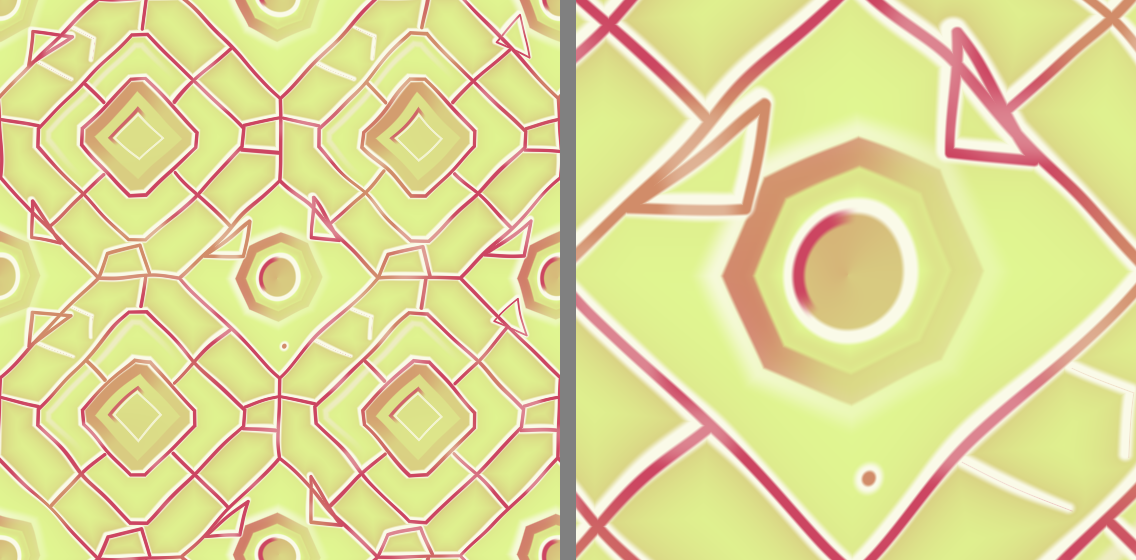
Left, the full canvas; right, a detail of the centre.
Give the GLSL for this pattern, as a three.js fragment shader.

```glsl
// Lime relief tiling: nested clipped diamonds, eight-sided rosettes, white ridges with crimson grooves.
varying vec2 vUv;

float hash(vec2 p) {
  vec3 q = fract(p.xyx * 0.1031);
  q += dot(q, q.yzx + 33.33);
  return fract((q.x + q.y) * q.z);
}

// Value noise that wraps after n cells across the canvas
float noise(vec2 uv, float n) {
  vec2 i = floor(uv * n), f = fract(uv * n);
  f = f * f * (3.0 - 2.0 * f);
  vec2 a = mod(i, n), b = mod(i + 1.0, n);
  return mix(mix(hash(a), hash(vec2(b.x, a.y)), f.x),
             mix(hash(vec2(a.x, b.y)), hash(b), f.x), f.y);
}

float segment(vec2 p, vec2 a, vec2 b) {
  vec2 v = b - a;
  return length(p - a - v * clamp(dot(p - a, v) / dot(v, v), 0.0, 1.0));
}

float triangle(vec2 p, vec2 a, vec2 b, vec2 c) {
  return min(segment(p, a, b), min(segment(p, b, c), segment(p, c, a)));
}

float clippedDiamond(vec2 p, float radius, float clip) {
  p = abs(p);
  return max((p.x + p.y - radius) * 0.7071, max(p.x, p.y) - clip);
}

// Radius measure whose level sets are octagons with a corner on each axis
float octagon(vec2 p) {
  return length(p) * cos(mod(atan(p.y, p.x + 1e-5), 0.7854) - 0.3927);
}

// Distance to the nearest ridge; diamonds sit at whole g, rosettes at halves
float ridges(vec2 g) {
  vec2 p = fract(g + 0.5) - 0.5, r = fract(g) - 0.5, id = mod(floor(g), 2.0);
  float d = abs(clippedDiamond(p, 0.645, 0.5));
  d = min(d, abs(clippedDiamond(p, 0.4, 0.37)));
  d = min(d, abs(clippedDiamond(p, 0.23, 0.203)));

  // Spokes between the frames
  float reach = p.x < 0.0 && p.y > 0.0 ? 0.2 : 0.32;
  d = min(d, segment(abs(p), vec2(0.125), vec2(reach)));
  d = min(d, segment(p, vec2(0.01, 0.39), vec2(0.025, 0.5)));
  d = min(d, segment(vec2(abs(p.x), p.y), vec2(0.37, 0.04), vec2(0.5, 0.068)));
  d = min(d, segment(p, vec2(0.37, -0.04), vec2(0.5, -0.05)));
  d = min(d, segment(p, vec2(0.01, -0.39), vec2(0.04, -0.5)));
  d = min(d, segment(p, vec2(0.01, -0.39), vec2(-0.11, -0.42)));
  d = min(d, segment(p, vec2(-0.11, -0.42), vec2(-0.145, -0.5)));

  // Hairline cracks
  float crack = segment(p, vec2(-0.235, 0.39), vec2(-0.16, 0.354));
  crack = min(crack, segment(p, vec2(-0.16, 0.354), vec2(-0.17, 0.276)));
  crack = min(crack, segment(p, vec2(-0.365, 0.265), vec2(-0.24, 0.21)));
  d = min(d, crack + 0.007);

  // Leaf chips: lower pair on the edge column, upper pair except at the corners
  if (id.x > 0.5) {
    d = min(d, triangle(r, vec2(0.117, -0.127), vec2(0.104, -0.245), vec2(0.26, -0.14)));
    d = min(d, triangle(r, vec2(-0.23, -0.155), vec2(-0.15, -0.07), vec2(-0.11, -0.21)) + 0.003);
  }
  if (id.x * id.y < 0.5) {
    d = min(d, triangle(r, vec2(-0.27, 0.08), vec2(-0.11, 0.2), vec2(-0.135, 0.08)));
    d = min(d, triangle(r, vec2(0.115, 0.28), vec2(0.12, 0.135), vec2(0.22, 0.125)));
  }
  return d;
}

void main() {
  // Two repeats each way, slightly bent by hand-cut wobble
  vec2 wobble = vec2(noise(vUv, 14.0), noise(vUv + 0.37, 14.0)) - 0.5;
  vec2 g = vUv * 2.0 - vec2(0.495, 0.513) + wobble * 0.022;
  vec2 p = fract(g + 0.5) - 0.5, r = fract(g) - 0.5, id = mod(floor(g), 2.0);
  float wear = noise(vUv, 9.0), grain = noise(vUv, 22.0);
  float d = ridges(g), groove = ridges(g + vec2(-0.004, 0.004));

  vec3 lime = vec3(0.88, 0.97, 0.57), cream = vec3(0.98, 0.98, 0.91);
  vec3 tan_ = vec3(0.84, 0.76, 0.49), brown = vec3(0.82, 0.55, 0.41);
  vec3 crimson = vec3(0.8, 0.27, 0.38);

  // Panels, shaded towards their borders
  float middle = clippedDiamond(p, 0.4, 0.37);
  float outer = clippedDiamond(p, 0.645, 0.5);
  float depth = outer > 0.0 ? 0.35 : middle > 0.0 ? 0.95 : 0.5;
  vec3 col = mix(lime, tan_, depth * exp(-d / 0.045) * (0.6 + 0.6 * wear));

  // Pale step inside the upper left of the middle frame
  float lit = dot(normalize(p + 1e-5), vec2(-0.7071, 0.7071)) * 0.5 + 0.5;
  float stepLine = smoothstep(0.016, 0.003, abs(middle + 0.042));
  col = mix(col, mix(tan_, cream, 0.75), stepLine * smoothstep(0.55, 0.95, lit) * 0.8);

  // Sunken centre of each diamond
  float l = abs(p.x) + abs(p.y);
  float pit = smoothstep(0.004, -0.004, clippedDiamond(p, 0.23, 0.203));
  col = mix(col, mix(lime, tan_, 0.3 + 0.25 * wear), pit);
  float bevel = smoothstep(0.15, 0.158, l) * pit;
  col = mix(col, brown, bevel * (0.2 + 0.6 * smoothstep(0.45, 0.95, lit)));
  col = mix(col, cream, smoothstep(0.008, 0.003, abs(l - 0.083)) * 0.75);
  col = mix(col, crimson, smoothstep(0.011, 0.005, abs(l - 0.099)) * smoothstep(0.7, 0.9, lit) * 0.8);

  // Rosette: halo, bevelled ring, round boss
  float o = octagon(r), b = length(r);
  float left = dot(normalize(r + 1e-5), vec2(-0.92, 0.38)) * 0.5 + 0.5;
  col = mix(col, cream, smoothstep(0.03, 0.0, abs(o - 0.152)) * (0.25 + 0.6 * left));
  vec3 rim = mix(tan_, mix(brown, crimson, 0.5 * wear), smoothstep(0.3, 0.85, left));
  float ring = smoothstep(0.148, 0.142, o) * smoothstep(0.106, 0.113, o);
  col = mix(col, rim, ring * (0.4 + 0.55 * left));
  col = mix(col, tan_, smoothstep(0.025, 0.0, abs(o - 0.098)) * 0.35);
  col = mix(col, mix(tan_, brown, 0.5 * left), smoothstep(0.075, 0.068, b) * (0.55 + 0.4 * grain));
  col = mix(col, cream, smoothstep(0.012, 0.005, abs(b - 0.073)));
  col = mix(col, crimson, smoothstep(0.011, 0.004, abs(b - 0.062)) * smoothstep(0.65, 0.9, left));

  // Lone pock below the central rosette
  float pock = length(r - vec2(0.02, -0.245)) + max(id.x, id.y);
  col = mix(col, cream, smoothstep(0.022, 0.012, pock));
  col = mix(col, brown, smoothstep(0.011, 0.006, pock));

  // White ridges with worn red grooves
  col = mix(col, cream, smoothstep(0.019, 0.01, d + 0.004 * (grain - 0.5)));
  vec3 ink = mix(brown, crimson, smoothstep(0.25, 0.65, wear));
  col = mix(col, ink, smoothstep(0.0085, 0.004, groove) * (0.65 + 0.35 * smoothstep(0.15, 0.5, grain)));
  gl_FragColor = vec4(col, 1.0);
}
```
